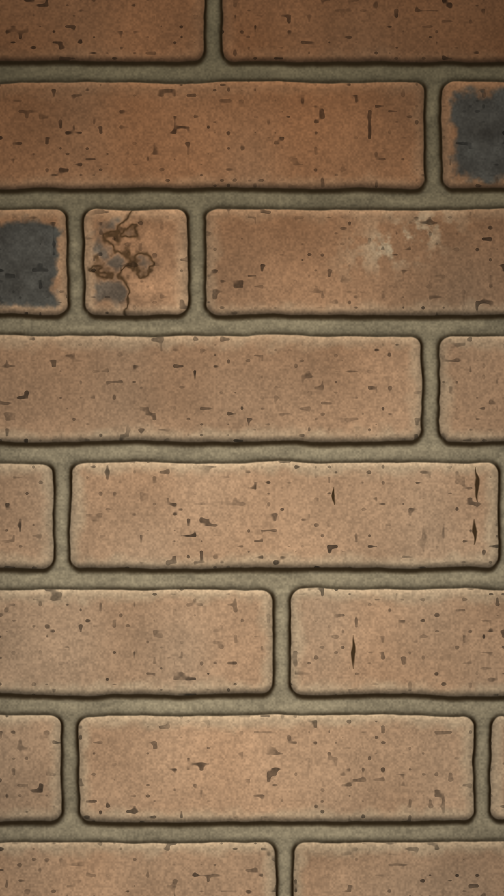
A WebGL 2 fragment shader for this texture:

```glsl
#version 300 es
precision highp float;
// Weathered brick wall: eight courses of long rounded bricks in sandy mortar.
// Each course is cut at its joints into rounded boxes with noisy edges, then
// shaded from above and worn with grain, pits, soot, lime and cracks.
uniform vec2 u_resolution;
out vec4 outColor;

#define COURSE 0.2512      // height of a course, in canvas widths
#define FIRST_CENTRE 0.0174
#define BRICK_HALF 0.1045  // half height of a brick
#define JOINT_HALF 0.0185  // half width of an upright joint
#define CORNER 0.022
#define EDGE_WARP 0.011
#define GRAIN 0.17
#define PIT_AMOUNT 0.55
#define SHADOW 0.85

// Upright joints of each course, top to bottom
const vec2 JOINTS[8] = vec2[8](
  vec2(.424, 1.4), vec2(.859, 1.11), vec2(.150, .391), vec2(.854, 1.4),
  vec2(.123, 1.005), vec2(.558, 1.4), vec2(.139, .956), vec2(.565, 1.4));
// Cracks: centre and half length
const vec3 CRACKS[4] = vec3[4](vec3(.662, .984, .018), vec3(.942, 1.055, .026),
  vec3(.946, .962, .035), vec3(.702, 1.294, .034));
const vec3 CLAY_TOP = vec3(.49, .345, .235), CLAY_LOW = vec3(.645, .525, .41);
const vec3 LIME = vec3(.69, .62, .50), SOOT = vec3(.23, .235, .22);
const vec3 MORTAR_TOP = vec3(.41, .37, .28), MORTAR_LOW = vec3(.55, .50, .40);
const vec3 GAP = vec3(.17, .12, .06);

float hash(vec2 p) {
  vec3 h = fract(vec3(p.xyx) * .1031);
  h += dot(h, h.yzx + 33.33);
  return fract((h.x + h.y) * h.z);
}
float noise(vec2 p) {
  vec2 i = floor(p), f = fract(p);
  f = f * f * (3. - 2. * f);
  return mix(mix(hash(i), hash(i + vec2(1, 0)), f.x),
             mix(hash(i + vec2(0, 1)), hash(i + 1.), f.x), f.y);
}
float fbm(vec2 p) {
  float sum = 0., amp = .52;
  for (int i = 0; i < 4; i++, amp *= .5, p = p * 2.03 + 17.) sum += amp * noise(p);
  return sum;
}
float bell(float x) { return exp(-x * x); }
float roundBox(vec2 p, vec2 halfSize) {
  vec2 a = abs(p) - halfSize + CORNER;
  return length(max(a, 0.)) + min(max(a.x, a.y), 0.) - CORNER;
}

void main() {
  // Canvas widths, measured down from the top edge
  vec2 p = vec2(gl_FragCoord.x, u_resolution.y - gl_FragCoord.y) / u_resolution.x;
  float px = 1. / u_resolution.x;
  // Find the brick holding this point
  vec2 w = p + EDGE_WARP * (vec2(fbm(p * 13. + 40.), fbm(p * 11. + 70.)) - .5);
  float course = clamp(floor((w.y - FIRST_CENTRE) / COURSE + .5), 0., 7.);
  float left = -.1, right = 1.4;
  for (int i = 0; i < 2; i++) {
    float joint = JOINTS[int(course)][i];
    if (w.x > joint) left = max(left, joint);
    else right = min(right, joint);
  }
  vec2 q = w - vec2((left + right) * .5, FIRST_CENTRE + course * COURSE);
  vec2 halfSize = vec2((right - left) * .5 - JOINT_HALF, BRICK_HALF);
  float d = roundBox(q, halfSize);
  float seed = hash(vec2(course + 3., floor(left * 50.) + 9.));
  // Shared noise
  float grain = noise(p * 270.) * .6 + noise(p * 140. + 9.) * .4 - .5;
  float blotch = fbm(p * 7. + seed * 30.), rough = fbm(p * 30.);
  float depth = smoothstep(.05, 1., p.y);
  // Clay with tint per brick and a pale rim on the lower courses
  vec3 clay = mix(CLAY_TOP, CLAY_LOW, depth);
  clay *= .93 + .1 * seed + .28 * (blotch - .5);
  clay += vec3(.025, -.005, -.02) * (noise(p * vec2(9., 4.) + seed * 20.) - .3);
  float rim = smoothstep(-.034, -.006, d + .03 * (rough - .5));
  clay = mix(clay, LIME, rim * (.08 + .45 * depth));
  // Lime stain
  vec2 s = p - vec2(.80, .475);
  s = vec2(s.x - s.y, s.y + s.x * .5) / vec2(.13, .05);
  float stain = exp(-dot(s, s)) * smoothstep(.38, .62, fbm(p * 38. + 5.));
  clay = mix(clay, LIME, stain * .9);
  // Soot on the short bricks of two upper courses, one of them broken open
  if (right - left < .28 && abs(course - 1.5) < 1.) {
    float sooty = smoothstep(.012, .032, -d + .05 * (rough - .5));
    if (left > 0. && course == 2.) {
      float ridge = q.x + .015 + .22 * (fbm(p * 17.) - .5) + .25 * q.y;
      sooty *= .7 - .7 * smoothstep(-.035, 0., ridge);
      clay = mix(clay * 1.05, GAP, .65 * bell(ridge / .008));
      clay *= .85 + .4 * rough;
    }
    clay = mix(clay, SOOT * (.7 + .7 * rough), sooty * .88);
  }
  // Grain, pits and cracks
  clay *= 1. + GRAIN * 1.5 * grain;
  float pit = smoothstep(.80, .92, noise(p * vec2(75., 95.) + 31.));
  clay *= 1. - PIT_AMOUNT * pit * noise(p * 23.);
  for (int i = 0; i < 4; i++) {
    vec2 c = p - CRACKS[i].xy;
    float taper = 1. - abs(c.y) / CRACKS[i].z;
    float slit = abs(c.x + .006 * (noise(p * 60.) - .5)) - .0045 * taper;
    clay = mix(clay, GAP, .85 * (1. - smoothstep(-px, px, slit)) * step(0., taper));
  }
  // Rounded edges lit from above
  float slope = (roundBox(q + vec2(0., .006), halfSize) - d) / .006;
  clay *= 1. - smoothstep(-.015, .002, d) * (.16 + .36 * slope);
  // Mortar with sandy streaks, a shadow below each brick and a broken dark line
  vec3 mortar = mix(MORTAR_TOP, MORTAR_LOW, depth);
  mortar *= 1. + GRAIN * 1.6 * grain + .3 * (fbm(p * vec2(14., 55.)) - .5);
  float below = roundBox(q - vec2(.001, .008), halfSize);
  float shade = SHADOW * (1. - smoothstep(-.004, .006, below));
  float upright = smoothstep(-.012, .004, abs(q.x) - halfSize.x);
  float rimLine = bell((d - .002) / .0045) * (.25 + .5 * upright + .4 * rough);
  mortar = mix(mortar, GAP, clamp(max(shade, rimLine), 0., .95));
  mortar *= .78 + .22 * smoothstep(0., .018, d);
  // Brick over mortar, darkened towards the corners
  vec3 color = mix(clay, mortar, smoothstep(-px, px, d));
  vec2 v = gl_FragCoord.xy / u_resolution - vec2(.5, .42);
  outColor = vec4(color * (1.06 - .5 * dot(v, v)), 1.);
}
```
